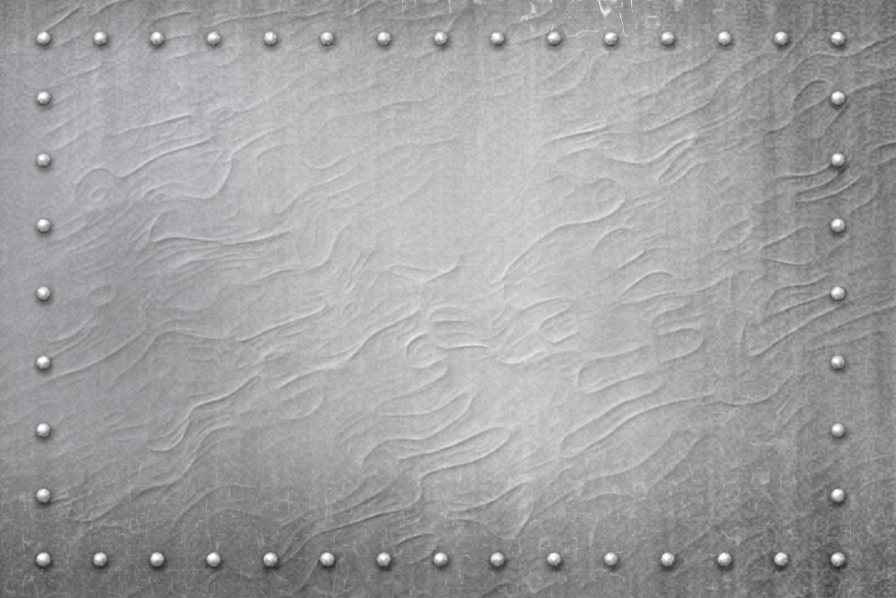
Reproduce this texture procedurally as a Shadertoy shader.

```glsl
// A brushed, dented steel plate framed by a border of domed rivets.
// Broad soft glows set the tone, noise adds streaks, creases and wear,
// and each rivet is shaded as a small dome with a contact shadow.

#define PLATE_TONE 0.565
#define GLOW_GAIN 0.20
#define CREASE_GAIN 0.17
#define STREAK_GAIN 0.10
#define GRAIN_GAIN 0.075
#define WEAR_GAIN 0.24
#define RIVET_RADIUS 0.0128
#define FRAME_MIN vec2(0.073, 0.064)
#define FRAME_MAX vec2(1.403, 0.935)
#define RIVET_GAPS vec2(14.0, 8.0)

float hash(vec2 p) {
    return fract(sin(dot(p, vec2(127.1, 311.7))) * 43758.545);
}

float noise(vec2 p) {
    vec2 i = floor(p), f = fract(p);
    f = f * f * (3.0 - 2.0 * f);
    return mix(mix(hash(i), hash(i + vec2(1, 0)), f.x),
               mix(hash(i + vec2(0, 1)), hash(i + vec2(1, 1)), f.x), f.y);
}

float fbm(vec2 p) {
    float sum = 0.0, amp = 0.5;
    for (int i = 0; i < 4; i++) {
        sum += amp * noise(p);
        p = mat2(1.6, 1.2, -1.2, 1.6) * p + 7.3;
        amp *= 0.5;
    }
    return sum;
}

float glow(vec2 p, vec2 center, vec2 size) {
    vec2 d = (p - center) / size;
    return exp(-dot(d, d));
}

// Broad light and shade over the plate
float plateTone(vec2 p) {
    float t = PLATE_TONE + GLOW_GAIN * glow(p, vec2(0.86, 0.60), vec2(0.60, 0.50));
    t += 0.075 * glow(p, vec2(0.30, 0.80), vec2(0.32, 0.22));
    t += 0.06 * glow(p, vec2(0.95, 0.22), vec2(0.22, 0.18));
    t += 0.04 * glow(p, vec2(0.04, 0.55), vec2(0.12, 0.35));
    t -= 0.055 * glow(p, vec2(0.25, 0.47), vec2(0.12, 0.17));
    t -= 0.13 * glow(p, vec2(1.46, 0.76), vec2(0.25, 0.32));
    t -= 0.05 * glow(p, vec2(1.32, 0.25), vec2(0.22, 0.25));
    t -= 0.05 * glow(p, vec2(0.52, 0.05), vec2(0.22, 0.10));
    t -= 0.13 * (1.0 - smoothstep(0.0, 0.32, p.y));
    return t - 0.08 * smoothstep(0.90, 1.0, p.y);
}

// Slanted ridges pressed into the metal
float creaseHeight(vec2 p) {
    vec2 q = mat2(0.91, -0.42, 0.42, 0.91) * p;
    q += 0.05 * vec2(noise(p * 11.0), noise(p * 11.0 + 31.0));
    float ridge = 1.0 - abs(2.0 * noise(q * vec2(13.0, 29.0)) - 1.0);
    float fine = 1.0 - abs(2.0 * noise(q * vec2(33.0, 70.0) + 9.0) - 1.0);
    return pow(ridge, 4.0) + 0.4 * fine * fine + 0.5 * fbm(p * 22.0);
}

float creaseLight(vec2 p) {
    vec2 e = vec2(-0.0013, 0.0019);
    float patches = smoothstep(0.30, 0.68, fbm(p * 6.0 + 4.0));
    return (creaseHeight(p - e) - creaseHeight(p + e)) * mix(0.3, 1.0, patches);
}

// Thin broken scratches and pale flecks
float wear(vec2 p) {
    vec2 q = p + 0.018 * vec2(fbm(p * 24.0), fbm(p * 24.0 + 17.0));
    float line = 1.0 - smoothstep(0.0, 0.09, abs(noise(q * vec2(52.0, 32.0)) - 0.5));
    float top = glow(p, vec2(1.02, 0.99), vec2(0.17, 0.06))
              + 0.5 * glow(p, vec2(0.72, 1.0), vec2(0.45, 0.025));
    float low = 0.32 * (1.0 - smoothstep(0.08, 0.38, p.y));
    float right = 0.25 * glow(p, vec2(1.25, 0.32), vec2(0.10, 0.3));
    float broken = smoothstep(0.42, 0.68, noise(p * 65.0 + 5.0));
    float fleck = smoothstep(0.80, 0.95, noise(p * 170.0));
    return line * broken * (top + low + right) + fleck * (low + 0.5 * top);
}

// Offset from the nearest rivet centre along the frame
vec2 rivetOffset(vec2 p) {
    vec2 gap = (FRAME_MAX - FRAME_MIN) / RIVET_GAPS;
    float column = clamp(round((p.x - FRAME_MIN.x) / gap.x), 0.0, RIVET_GAPS.x);
    float row = p.y > 0.5 ? FRAME_MAX.y : FRAME_MIN.y;
    vec2 best = p - vec2(FRAME_MIN.x + column * gap.x, row);
    float side = p.x > 0.75 ? FRAME_MAX.x : FRAME_MIN.x;
    for (float i = 1.0; i < RIVET_GAPS.y; i++) {
        float a = 3.14159 * i / RIVET_GAPS.y;
        float y = FRAME_MAX.y - i * gap.y + 0.009 * sin(a) + 0.008 * sin(2.0 * a);
        vec2 d = p - vec2(side, y);
        if (dot(d, d) < dot(best, best)) best = d;
    }
    return best;
}

void mainImage(out vec4 fragColor, in vec2 fragCoord) {
    vec2 p = fragCoord / iResolution.y;
    p.x *= 1.5 * iResolution.y / iResolution.x;
    float pixel = 1.0 / iResolution.y;

    // Plate: tone, stains, vertical streaks, dents and grain
    float tone = plateTone(p) + 0.09 * (fbm(p * vec2(7.0, 4.0)) - 0.47);
    float edge = 0.35 + smoothstep(0.95, 1.4, p.x) + 0.6 * smoothstep(0.35, 0.9, abs(2.0 * p.y - 1.0));
    float streak = 0.6 * noise(vec2(p.x * 38.0, p.y * 3.0)) + 0.4 * noise(vec2(p.x * 110.0, p.y * 5.0));
    tone += STREAK_GAIN * edge * (streak - 0.5);
    tone += CREASE_GAIN * creaseLight(p) + WEAR_GAIN * wear(p);
    tone += GRAIN_GAIN * (noise(p * 240.0) - 0.5) * (0.6 + 0.6 * edge);

    // Faint seams beside the two rivet rows
    float seam = exp(-pow((p.y - 0.047) / 0.0025, 2.0)) + 0.6 * exp(-pow((p.y - 0.922) / 0.0025, 2.0));
    tone += 0.12 * seam * (noise(p * vec2(60.0, 20.0)) - 0.45);

    // Rivets: contact shadow, dome shading and highlight
    vec2 d = rivetOffset(p) / RIVET_RADIUS;
    float r = length(d);
    tone -= 0.25 * exp(-pow(length(d - vec2(0.1, -0.35)) / 1.25, 4.0));
    float dome = 0.66 + 0.27 * dot(d, normalize(vec2(-0.3, 1.0))) - 0.18 * smoothstep(0.6, 1.0, r);
    dome += 0.30 * glow(d, vec2(-0.15, 0.25), vec2(0.5, 0.4)) + 0.2 * (noise(p * 260.0) - 0.5);
    float blur = 1.2 * pixel / RIVET_RADIUS;
    tone = mix(tone, dome, 1.0 - smoothstep(0.95 - blur, 0.95 + blur, r));

    // Slight cool cast on the left
    vec3 tint = mix(vec3(0.995, 0.995, 1.018), vec3(0.997, 1.003, 1.0), smoothstep(0.2, 0.9, p.x));
    fragColor = vec4(clamp(tone * tint, 0.0, 1.0), 1.0);
}
```
